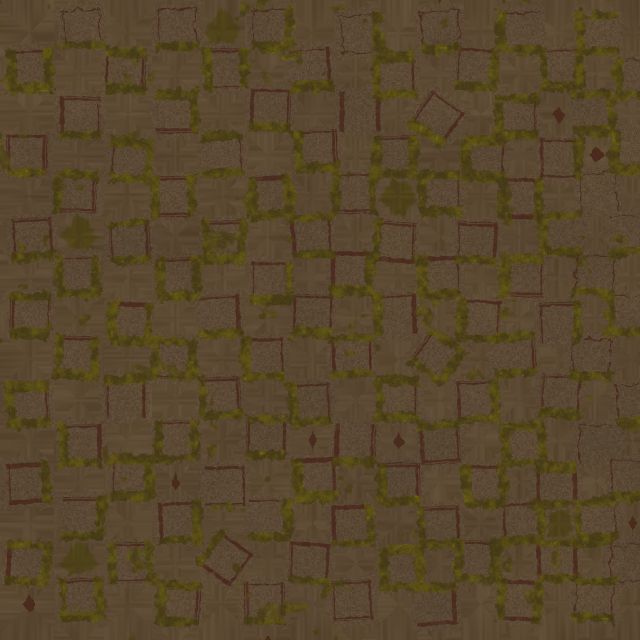
Write a Shadertoy shader that draws this pattern.

```glsl
// Weathered brown ground with staggered square frames, each side rust paint or moss.

const float COLUMNS = 15.0;
const float COL_START = 0.046;    // centre of the first column
const float COL_STEP = 0.0785;    // first column spacing
const float COL_SQUEEZE = 0.0008; // columns tighten to the right
const float ROW_START = 0.115;    // measured down from the top
const float ROW_STEP = 0.1276;
const vec2 JITTER = vec2(0.014, 0.018);
const float HALF_SIDE = 0.0285;
const float RUST_WIDTH = 0.0031;
const float MOSS_WIDTH = 0.0072;
const float TILT = 0.15;
const vec4 MOSS_CHANCE = vec4(0.66, 0.45, 0.30, 0.36); // bottom, left, top, right

const vec3 EARTH = vec3(0.355, 0.286, 0.207);
const vec3 RUST = vec3(0.295, 0.168, 0.118);
const vec3 MOSS_DARK = vec3(0.265, 0.225, 0.075);
const vec3 MOSS_LIGHT = vec3(0.375, 0.335, 0.065);

float hash(vec2 p) {
    vec3 q = fract(vec3(p.xyx) * 0.1031);
    q += dot(q, q.yzx + 33.33);
    return fract((q.x + q.y) * q.z);
}

float noise(vec2 p) {
    vec2 c = floor(p), f = fract(p);
    f = f * f * (3.0 - 2.0 * f);
    return mix(mix(hash(c), hash(c + vec2(1, 0)), f.x),
               mix(hash(c + vec2(0, 1)), hash(c + vec2(1, 1)), f.x), f.y);
}

float fbm(vec2 p) {
    return 0.55 * noise(p) + 0.3 * noise(p * 2.1 + 17.0) + 0.15 * noise(p * 4.3 + 41.0);
}

vec2 siteCentre(vec2 id) {
    return vec2(COL_START + id.x * (COL_STEP - id.x * COL_SQUEEZE),
                ROW_START + (id.y - 0.5 * mod(id.x, 2.0)) * ROW_STEP);
}

float columnAt(float x) {
    float d = COL_STEP * COL_STEP - 4.0 * COL_SQUEEZE * (x - COL_START);
    return clamp(round((COL_STEP - sqrt(max(d, 0.0))) / (2.0 * COL_SQUEEZE)), 0.0, COLUMNS - 1.0);
}

float rowAt(float y, float column) {
    return round((y - ROW_START) / ROW_STEP + 0.5 * mod(column, 2.0));
}

// x: rust cover, y: moss cover
vec2 frameCover(vec2 p, vec2 id, float wear, float rough, float fine, float aa) {
    vec2 cover = vec2(0);
    for (int k = 0; k < 4; k++) {
        vec2 seed = id * 7.3 + float(k) * 19.7 + 80.0;
        float kind = hash(seed), vary = hash(seed + 5.1);
        float across = p.y - HALF_SIDE + (rough - 0.5) * mix(0.003, 0.012, wear);
        float along = abs(p.x) - HALF_SIDE;
        if (kind < MOSS_CHANCE[k]) {
            float d = max(abs(across) - MOSS_WIDTH * (0.75 + 0.4 * vary), along - 0.004);
            d += (rough - 0.5) * 0.010 + (fine - 0.5) * 0.005;
            cover.y = max(cover.y, smoothstep(0.0012 + aa, -0.0015, d));
        } else if (kind < 0.95) {
            float w = RUST_WIDTH * mix(0.5 + 0.75 * vary, 0.4, wear);
            float d = max(abs(across) - w, along - 0.003) + (fine - 0.5) * 0.0016;
            float stroke = smoothstep(aa, -aa, d);
            // thin scrape along the stroke, and breaks
            float scrape = smoothstep(0.0006 + aa, 0.0003, abs(across - 0.0012));
            stroke *= 1.0 - 0.75 * scrape * step(0.45, hash(seed + 9.0));
            stroke *= 1.0 - 0.8 * smoothstep(0.66, 0.76, rough) * mix(0.35, 1.0, wear);
            cover.x = max(cover.x, stroke);
        }
        p = vec2(p.y, -p.x);
    }
    return cover;
}

void mainImage(out vec4 fragColor, in vec2 fragCoord) {
    vec2 uv = fragCoord / iResolution.xy;
    uv.y = 1.0 - uv.y;
    float aa = max(0.0006, 0.7 / iResolution.y);
    float rough = fbm(uv * 75.0), fine = noise(uv * 230.0);
    float column = columnAt(uv.x);

    // Frames from the neighbouring sites
    vec2 cover = vec2(0);
    float nearest = 1.0;
    for (float i = -1.0; i <= 1.0; i++) {
        float c = column + i;
        if (c < 0.0 || c >= COLUMNS) continue;
        for (float j = -1.0; j <= 1.0; j++) {
            vec2 id = vec2(c, rowAt(uv.y, c) + j);
            vec2 centre = siteCentre(id);
            if (centre.y < 0.02 || centre.y > 0.97) continue;
            vec2 rnd = vec2(hash(id + 31.0), hash(id + 57.0));
            vec2 p = uv - centre - (rnd - 0.5) * JITTER;
            float turn = hash(id + 73.0);
            float a = (turn - 0.5) * TILT + 0.55 * step(0.985, turn);
            p = mat2(cos(a), -sin(a), sin(a), cos(a)) * p;
            float box = max(abs(p.x), abs(p.y));
            nearest = min(nearest, box);
            if (box > 0.048) continue;
            float wear = max(smoothstep(0.12, 0.06, centre.y), smoothstep(0.86, 0.93, centre.x));
            cover = max(cover, frameCover(p, id, wear, rough, fine, aa));
        }
    }

    // Smears fanning from the gaps between frames
    vec2 gap = vec2(column, rowAt(uv.y - 0.5 * ROW_STEP, column));
    vec2 q = uv - siteCentre(gap) - vec2(0.0, 0.5 * ROW_STEP);
    vec2 s = abs(q.x) > abs(q.y) ? uv.yx : uv;
    float streak = 0.6 * noise(s * vec2(270.0, 14.0)) + 0.4 * noise(s * vec2(85.0, 20.0) + 9.0);
    float grain = 0.6 * hash(floor(uv * 512.0)) + 0.4 * noise(uv * 300.0);
    float smear = smoothstep(0.036, 0.042, nearest + (rough - 0.5) * 0.014);
    vec3 color = EARTH + mix((grain - 0.53) * 0.075, (streak - 0.52) * 0.075, smear);
    color -= vec3(0.0, 0.003, 0.012) * smear;
    color *= 0.96 + 0.08 * noise(uv * 13.0);

    // Stray smeared stains and moss tufts
    float stain = hash(gap + 117.0);
    float fan = smear * smoothstep(0.033, 0.025, abs(q.x) + abs(q.y) * 0.7 + (streak - 0.5) * 0.012);
    color = mix(color, mix(MOSS_DARK, MOSS_LIGHT, streak * 0.5), fan * 0.75 * step(stain, 0.07));
    float chip = smoothstep(0.015, 0.013, abs(q.x) * 1.5 + abs(q.y) + (rough - 0.5) * 0.02);
    color = mix(color, RUST, chip * step(0.93, stain));
    cover.y = max(cover.y, 0.8 * smoothstep(0.75, 0.80, fbm(uv * 24.0 + 3.0)));

    // Rust paint below moss
    color = mix(color, RUST + (fine - 0.5) * 0.025, cover.x * 0.94);
    vec3 moss = mix(MOSS_DARK, MOSS_LIGHT, smoothstep(0.25, 0.85, fbm(uv * 95.0 + 60.0)));
    moss += vec3(0.06, 0.06, 0.01) * smoothstep(0.86, 0.95, noise(uv * 120.0 + 8.0));
    color = mix(color, moss + (grain - 0.5) * 0.03, cover.y * 0.88);
    fragColor = vec4(color, 1.0);
}
```
